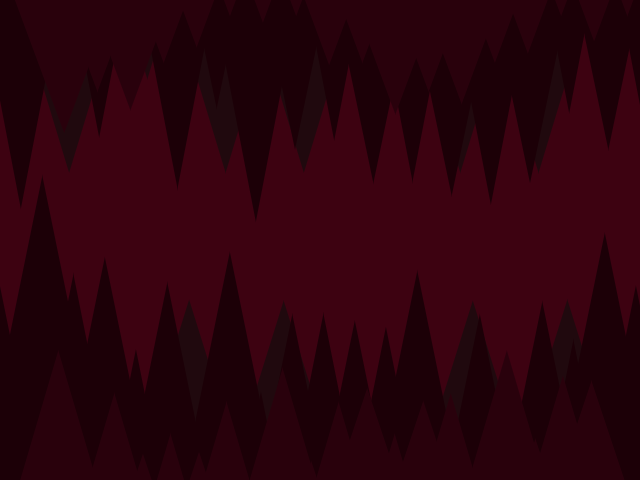
This background is drawn by a Shadertoy shader. Its source:

```glsl
// Lengths are in canvas heights; the scene is ASPECT wide and 1 tall.
const float ASPECT = 4.0 / 3.0;
const float TAU = 6.2831853;

const vec3 GLOW_RED = vec3(0.238, 0.006, 0.068);
const vec3 ASH_GREY = vec3(0.125, 0.036, 0.054);
const vec3 DARK_RED = vec3(0.108, 0.000, 0.027);
const vec3 NEAR_RED = vec3(0.162, 0.004, 0.048);

// Evenly spaced spikes whose tips follow a parabola plus a cosine swing.
struct SpikeRow {
    int count;
    float first, spacing;
    float base, curve, middle;
    float swing, period, phase;
    float slope;
};

// Rows rising from the floor
const SpikeRow FLOOR_ASH = SpikeRow(5, 0.394, 0.197, 0.490, -0.1163, 2.0, -0.351, 4.0, 2.0, 3.2);
const SpikeRow FLOOR_TALL = SpikeRow(12, -0.042, 0.1302, 0.365, 0.0066, 6.5, 0.069, 3.0, 1.0, 4.9);
const SpikeRow FLOOR_SHORT = SpikeRow(10, 0.153, 0.1302, 0.226, 0.0026, 5.0, 0.139, 4.5, 4.4, 5.0);
const SpikeRow FLOOR_NEAR = SpikeRow(10, 0.1215, 0.1168, 0.160, 0.0023, 4.0, 0.073, 4.0, 0.0, 3.4);
const SpikeRow FLOOR_FILL = SpikeRow(10, 0.181, 0.1168, 0.130, -0.0038, 7.5, 0.0955, 4.0, 5.3, 3.0);

// Rows hanging from the ceiling
const SpikeRow ROOF_ASH = SpikeRow(7, 0.144, 0.163, 0.295, 0.0, 0.0, 0.130, 3.0, 2.5, 3.3);
const SpikeRow ROOF_LONG = SpikeRow(9, 0.0434, 0.1632, 0.385, -0.0035, 2.8, 0.0955, 3.0, 2.7, 5.2);
const SpikeRow ROOF_SHORT = SpikeRow(8, 0.125, 0.1632, 0.269, 0.0, 0.0, 0.139, 10.0, 5.0, 4.8);
const SpikeRow ROOF_NEAR = SpikeRow(9, 0.1337, 0.138, 0.142, 0.0026, 4.0, 0.1007, 5.0, 0.3, 2.7);
const SpikeRow ROOF_FILL = SpikeRow(9, 0.203, 0.138, 0.104, 0.0, 0.0, 0.087, 5.0, 0.0, 2.7);

// Signed depth inside a row of spikes growing along +y from y = 0
float spikeDepth(vec2 p, SpikeRow row) {
    float skyline = -10.0;
    for (int i = 0; i < row.count; i++) {
        float k = float(i);
        float offset = k - row.middle;
        float tip = row.base + row.curve * offset * offset
                  + row.swing * cos(TAU * (k - row.phase) / row.period);
        float center = row.first + row.spacing * k;
        skyline = max(skyline, tip - row.slope * abs(p.x - center));
    }
    return (skyline - p.y) / sqrt(1.0 + row.slope * row.slope);
}

// Blend a layer over the scene with an edge one pixel wide
void paint(inout vec3 color, vec3 layerColor, float depth) {
    float coverage = clamp(depth * iResolution.y + 0.5, 0.0, 1.0);
    color = mix(color, layerColor, coverage);
}

void mainImage(out vec4 fragColor, in vec2 fragCoord) {
    vec2 floorPos = fragCoord / iResolution.xy * vec2(ASPECT, 1.0);
    vec2 roofPos = vec2(floorPos.x, 1.0 - floorPos.y);
    vec3 color = GLOW_RED;

    // Far ash spikes
    paint(color, ASH_GREY, max(spikeDepth(floorPos, FLOOR_ASH),
                               spikeDepth(roofPos, ROOF_ASH)));

    // Dark middle spikes
    float floorDark = max(spikeDepth(floorPos, FLOOR_TALL), spikeDepth(floorPos, FLOOR_SHORT));
    float roofDark = max(spikeDepth(roofPos, ROOF_LONG), spikeDepth(roofPos, ROOF_SHORT));
    paint(color, DARK_RED, max(floorDark, roofDark));

    // Near red spikes
    float floorNear = max(spikeDepth(floorPos, FLOOR_NEAR), spikeDepth(floorPos, FLOOR_FILL));
    float roofNear = max(spikeDepth(roofPos, ROOF_NEAR), spikeDepth(roofPos, ROOF_FILL));
    paint(color, NEAR_RED, max(floorNear, roofNear));

    fragColor = vec4(color, 1.0);
}
```
